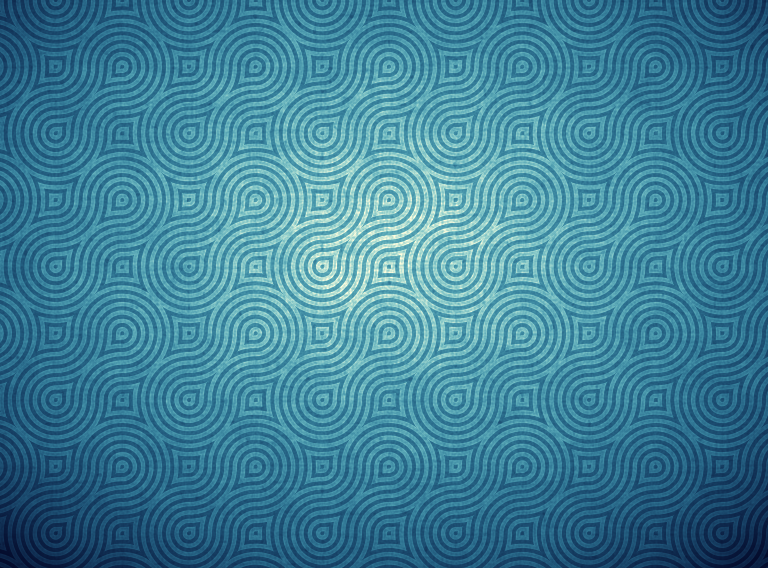
Reproduce this pattern procedurally as a WebGL 1 fragment shader.

```glsl
precision highp float;
uniform vec2 u_resolution;

vec2 hashGradient(vec2 cell) {
  float a = fract(sin(dot(cell, vec2(127.1, 311.7))) * 43758.5);
  return vec2(cos(a * 6.2832), sin(a * 6.2832));
}

// Gradient noise, roughly -0.7 to 0.7
float gradientNoise(vec2 p) {
  vec2 i = floor(p);
  vec2 f = fract(p);
  vec2 w = f * f * f * (f * (f * 6.0 - 15.0) + 10.0);
  vec2 e = vec2(1.0, 0.0);
  float low = mix(dot(hashGradient(i), f),
                  dot(hashGradient(i + e.xy), f - e.xy), w.x);
  float high = mix(dot(hashGradient(i + e.yx), f - e.yx),
                   dot(hashGradient(i + 1.0), f - 1.0), w.x);
  return mix(low, high, w.y);
}

// Radius of the ring through p: 0 at swirl centres, 1 at star centres
float ringRadius(vec2 p) {
  vec2 cell = floor(p);
  vec2 f = fract(p);
  vec2 parity = mod(cell, 2.0);
  // Mirror odd cells so the swirl centres lie on the same diagonal
  if (parity.x != parity.y) f.x = 1.0 - f.x;
  // One cell in four bends the other way and links two swirls
  if (parity.x * parity.y > 0.5) {
    return 1.0 - min(length(f - vec2(0.0, 1.0)), length(f - vec2(1.0, 0.0)));
  }
  return min(length(f), length(f - 1.0));
}

// Blue ramp from navy through teal to pale cream
vec3 tint(float t) {
  return vec3(0.34 * t + 0.7 * t * t * t * t, t, 0.12 + 1.2 * t - 0.45 * t * t);
}

void main() {
  vec2 uv = gl_FragCoord.xy / u_resolution;
  vec2 p = gl_FragCoord.xy / u_resolution.y * 8.52;
  float pixel = 8.52 / u_resolution.y;

  // Eight light bands from each swirl centre to each star centre
  float radius = ringRadius(p - vec2(1.835, 1.52));
  float phase = fract(radius * 8.0);
  float edge = abs(phase - 0.5) - 0.26;
  float soft = pixel * 8.0 * 0.6;
  float band = 1.0 - smoothstep(-soft, soft, edge);
  float rim = 1.0 - smoothstep(0.0, 0.07 + soft, abs(edge + 0.06));

  // Vignette with a glow just above the middle
  vec2 q = (uv - vec2(0.5, 0.58)) * 2.0;
  float r2 = dot(q, q);
  float light = 0.61 - 0.17 * r2 - 0.03 * r2 * r2 + 0.16 * exp(-r2 * 5.0);
  light = max(light, 0.09);

  // Paper: blotches, woven fibres, creases and grain
  float blotch = gradientNoise(p * 1.3) + 0.6 * gradientNoise(p * 3.7 + 9.0);
  float fibre = gradientNoise(p * vec2(21.0, 2.5)) + gradientNoise(p * vec2(2.0, 19.0) + 40.0);
  float crease = 1.0 - smoothstep(0.0, 0.06, abs(gradientNoise(p * vec2(0.5, 1.6) + 3.0)));
  float grain = gradientNoise(p * 29.0 + 70.0);
  float speck = smoothstep(0.36, 0.55, gradientNoise(p * 9.0 + 20.0));

  float contrast = (0.05 + 0.23 * light) * (1.0 + 0.12 * blotch);
  float tone = light + contrast * (band - 0.55 + 0.25 * rim);
  tone *= 1.0 + 0.07 * blotch + 0.09 * fibre + 0.15 * grain;
  tone *= 1.0 - 0.04 * crease - 0.14 * speck;

  gl_FragColor = vec4(tint(clamp(tone, 0.0, 1.0)), 1.0);
}
```
